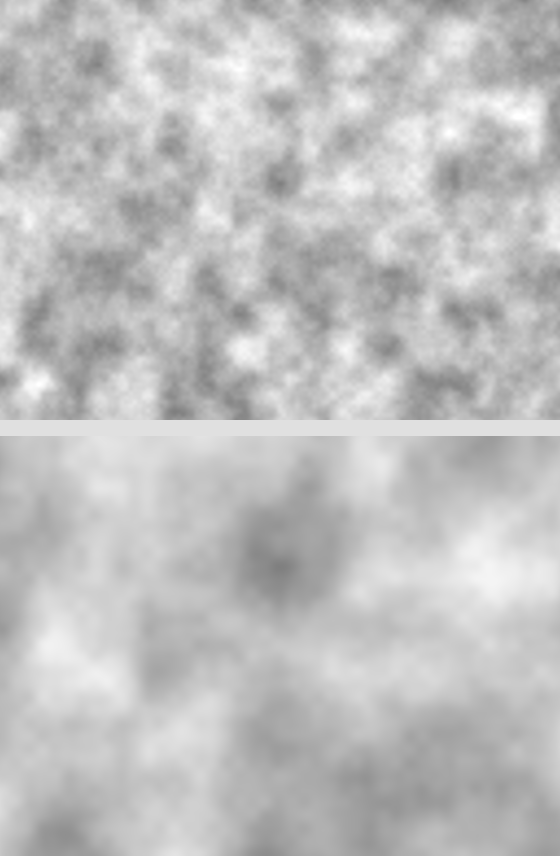
Top, the full canvas; bottom, a detail of the centre.
Write a WebGL 1 fragment shader that draws this texture.

```glsl
precision highp float;
// Soft grey cloud texture: four octaves of smooth value noise.

uniform vec2 u_resolution;

const float CELLS_PER_HEIGHT = 12.0;
const float MEAN_GREY = 0.747;
const float CONTRAST = 0.69;

// Pseudo-random value in 0..1 for a lattice point
float hash(vec2 p) {
  vec3 q = fract(p.xyx * 0.1031);
  q += dot(q, q.yzx + 33.33);
  return fract((q.x + q.y) * q.z);
}

// Lattice values blended with a smooth cubic curve
float valueNoise(vec2 p) {
  vec2 cell = floor(p);
  vec2 blend = smoothstep(0.0, 1.0, fract(p));
  float bottom = mix(hash(cell), hash(cell + vec2(1.0, 0.0)), blend.x);
  float top = mix(hash(cell + vec2(0.0, 1.0)), hash(cell + vec2(1.0)), blend.x);
  return mix(bottom, top, blend.y);
}

// Sum of octaves centred on zero; each is twice as fine and half as strong
float cloud(vec2 p) {
  float total = 0.0;
  float amplitude = 0.5;
  for (int octave = 0; octave < 4; octave++) {
    total += amplitude * (valueNoise(p) - 0.5);
    p = p * 2.0 + vec2(17.3, 41.7);
    amplitude *= 0.5;
  }
  return total;
}

void main() {
  vec2 position = gl_FragCoord.xy / u_resolution.y;
  float grey = MEAN_GREY + CONTRAST * cloud(position * CELLS_PER_HEIGHT + 23.0);
  gl_FragColor = vec4(vec3(clamp(grey, 0.0, 1.0)), 1.0);
}
```
